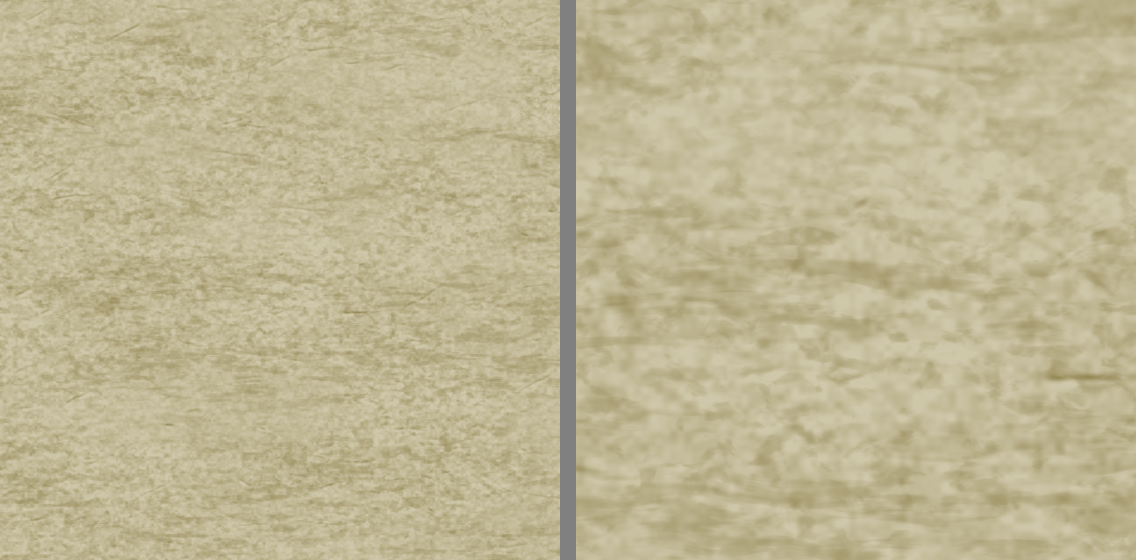
Left: the whole. Right: its middle third, enlarged.
This texture is drawn by a Shadertoy shader. Its source:

```glsl
const vec3 SHADOW = vec3(0.58, 0.53, 0.33);
const vec3 LIGHT = vec3(0.80, 0.77, 0.65);
const float BASE_TONE = 0.90;
const float CLOUD_DEPTH = 0.24;
const float GRAIN_DEPTH = 0.52;
const float STAIN_DEPTH = 0.06;
const float STREAK_DEPTH = 0.50;
const float VEIN_DEPTH = 0.42;
const float CRUMB_DEPTH = 0.46;
const float SCRATCH_DEPTH = 0.55;
const float MARK_LIMIT = 0.50;
const float WARP = 0.026;
const float CURL = 0.010;
const vec2 CLOUD_SCALE = vec2(4.0, 14.0);
const vec2 BAND_SCALE = vec2(4.0, 16.0);
const vec2 STREAK_SCALE = vec2(20.0, 105.0);
const vec2 VEIN_SCALE = vec2(7.0, 36.0);
const vec2 CRUMB_SCALE = vec2(74.0, 120.0);
const vec2 GRAIN_SCALE = vec2(110.0, 165.0);
const vec2 SCRATCH_GRID = vec2(9.0, 20.0);
const float SCRATCH_CHANCE = 0.48;
const float SCRATCH_WIDTH = 0.0021;

float hash(vec2 p) {
    vec3 q = fract(vec3(p.xyx) * 0.1031);
    q += dot(q, q.yzx + 33.33);
    return fract((q.x + q.y) * q.z);
}

float noise(vec2 p) {
    vec2 cell = floor(p);
    vec2 f = fract(p);
    f = f * f * (3.0 - 2.0 * f);
    float low = mix(hash(cell), hash(cell + vec2(1, 0)), f.x);
    float high = mix(hash(cell + vec2(0, 1)), hash(cell + vec2(1, 1)), f.x);
    return mix(low, high, f.y);
}

float fbm(vec2 p) {
    float sum = 0.0;
    float weight = 0.533;
    for (int i = 0; i < 4; i++) {
        sum += weight * noise(p);
        p = p * 2.03 + vec2(17.3, 9.1);
        weight *= 0.5;
    }
    return sum;
}

// Tapered strokes: dark core with a pale lip below
float scratches(vec2 p) {
    float total = 0.0;
    vec2 home = floor(p * SCRATCH_GRID);
    for (int y = -1; y <= 1; y++) {
        for (int x = -1; x <= 1; x++) {
            vec2 cell = home + vec2(x, y);
            if (hash(cell + 71.0) > SCRATCH_CHANCE) continue;
            vec2 jitter = vec2(hash(cell + 13.0), hash(cell + 29.0));
            vec2 d = p - (cell + jitter) / SCRATCH_GRID;
            float tilt = hash(cell + 43.0) - 0.45;
            float angle = tilt * abs(tilt) * 2.2;
            float halfLength = mix(0.006, 0.06, pow(hash(cell + 57.0), 2.0));
            float along = dot(d, vec2(cos(angle), sin(angle)));
            float across = dot(d, vec2(-sin(angle), cos(angle)));
            across += 0.005 * (noise(p * vec2(45.0, 20.0)) - 0.5);
            float taper = 1.0 - smoothstep(0.3, 1.0, abs(along) / halfLength);
            taper *= mix(0.4, 1.0, noise(p * 70.0));
            float core = exp(-pow(across / SCRATCH_WIDTH, 2.0));
            float lip = exp(-pow(across / SCRATCH_WIDTH + 2.0, 2.0));
            total += taper * (core - 0.4 * lip) * mix(0.4, 1.0, jitter.y);
        }
    }
    return total;
}

void mainImage(out vec4 fragColor, in vec2 fragCoord) {
    vec2 uv = fragCoord / iResolution.y;

    // Gentle waviness of the layers, tighter curls for the crumbs
    vec2 p = uv;
    p.y += WARP * (fbm(uv * vec2(8.0, 13.0) + 5.0) - 0.5);
    vec2 curl = vec2(noise(uv * 55.0 + 3.0), noise(uv * 55.0 + 67.0)) - 0.5;
    vec2 curled = uv + CURL * curl;

    // Broad bands decide where the marks gather
    float band = smoothstep(0.40, 0.64, fbm(p * BAND_SCALE + 31.0));
    float patches = smoothstep(0.38, 0.62, fbm(uv * vec2(4.0, 7.0) + 83.0));
    float cloud = fbm(p * CLOUD_SCALE + 47.0) - 0.5;

    // Layered marks
    float streak = smoothstep(0.50, 0.78, fbm(p * STREAK_SCALE + 11.0));
    float vein = 1.0 - smoothstep(0.0, 0.09, abs(noise(p * VEIN_SCALE + 61.0) - 0.5));
    vein *= smoothstep(0.48, 0.68, fbm(uv * vec2(22.0, 50.0) + 19.0));
    float crumb = smoothstep(0.52, 0.78, fbm(curled * CRUMB_SCALE + 7.0));
    float grain = 0.6 * noise(uv * GRAIN_SCALE) + 0.4 * noise(uv * 235.0 + 91.0) - 0.5;

    float marks = STREAK_DEPTH * streak * mix(0.25, 1.0, band);
    marks += VEIN_DEPTH * vein * mix(0.4, 1.0, band);
    marks += CRUMB_DEPTH * crumb * mix(0.35, 1.0, patches);

    // Overlapping marks saturate instead of piling up
    marks = MARK_LIMIT * (1.0 - exp(-marks / MARK_LIMIT));

    float tone = BASE_TONE + CLOUD_DEPTH * cloud - STAIN_DEPTH * band - marks;
    tone += GRAIN_DEPTH * grain * mix(0.8, 1.2, patches);
    tone -= SCRATCH_DEPTH * scratches(uv);

    fragColor = vec4(mix(SHADOW, LIGHT, clamp(tone, 0.0, 1.05)), 1.0);
}
```
